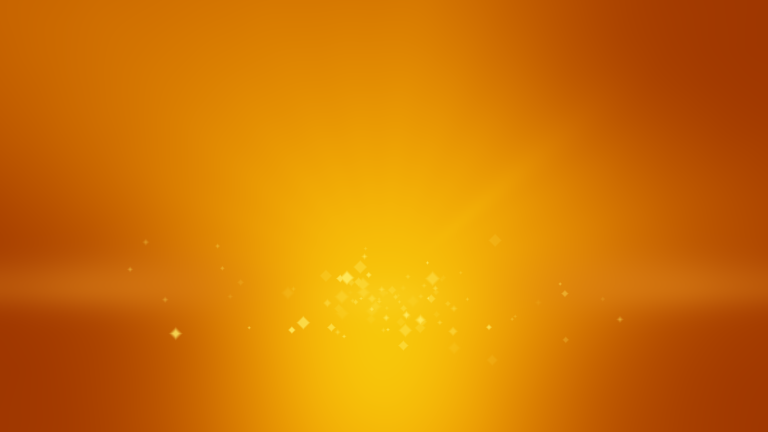
Give the GLSL for this background, as a Shadertoy shader.

```glsl
// A warm amber backdrop: a golden glow rising from the lower middle, a pale
// horizontal haze and drifting square sparks. The glow is a heat field mapped
// to colour; the sparks are hashed diamonds that crowd towards the centre.
#define GLOW_HEIGHT 0.24
#define GLOW_FALLOFF 2.0
#define GLOW_WIDTH 0.43
#define HAZE_HEIGHT 0.335
#define HAZE_STRENGTH 0.50
#define RAY_STRENGTH 0.035
#define MOTTLE_STRENGTH 0.008
#define SPARK_COUNT 96
#define SPARK_SPREAD 0.70
#define SPARK_SIZE 0.0155

const vec3 EMBER = vec3(0.62, 0.21, 0.00);
const vec3 GOLD  = vec3(0.97, 0.78, 0.04);
const vec3 HAZE  = vec3(0.88, 0.53, 0.11);
const vec3 SPARK = vec3(1.00, 0.92, 0.38);

// Four random values in 0..1 for one index.
vec4 hash4(float n) {
    vec4 q = fract(n * vec4(0.1031, 0.1137, 0.0973, 0.1099));
    q += dot(q, q.wzxy + 33.33);
    return fract((q.xxyz + q.yzzw) * q.zywx);
}

// Uneven tone from layered sines.
float mottle(vec2 p) {
    float sum = 0.0, amp = 0.5;
    for (int i = 0; i < 4; i++) {
        p = mat2(0.8, 0.6, -0.6, 0.8) * p * 1.8 + 1.7;
        sum += amp * sin(p.x + sin(p.y)) * sin(p.y * 1.2);
        amp *= 0.6;
    }
    return sum;
}

// Glow intensity: it widens towards the upper left, and narrows on the right.
float glowHeat(vec2 p) {
    float dy = p.y - GLOW_HEIGHT;
    float rise = max(p.y - 0.12, 0.0);
    float bulge = (p.y - 0.5) / 0.25;
    float leftWidth = GLOW_WIDTH + 1.25 * rise * rise;
    float rightWidth = GLOW_WIDTH + 0.2 * exp(-bulge * bulge);
    float x = p.x / mix(leftWidth, rightWidth, smoothstep(-0.15, 0.15, p.x));
    return exp(-x * x) / (1.0 + GLOW_FALLOFF * dy * dy);
}

// Faint shafts fanning upwards from the glow.
float lightRays(vec2 p) {
    vec2 d = p - vec2(0.0, HAZE_HEIGHT);
    float angle = atan(d.x, d.y);
    float shafts = 0.2 * sin(angle * 17.0) * sin(angle * 9.0 + 1.0);
    float slant = (angle - 0.87) / 0.07;
    shafts += exp(-slant * slant);
    float reach = length(d);
    return shafts * smoothstep(0.05, 0.3, reach)
         * smoothstep(0.85, 0.3, reach) * smoothstep(0.0, 0.15, d.y);
}

vec3 heatColour(float h) {
    h = clamp(h, 0.0, 1.0);
    return mix(EMBER, GOLD, vec3(1.0 - pow(1.0 - h, 1.6), h, h * h * h));
}

// Combined coverage of all diamonds at p.
float sparks(vec2 p, float pixel) {
    float cover = 0.0;
    for (int i = 0; i < SPARK_COUNT; i++) {
        float t = float(i) / float(SPARK_COUNT);
        vec4 place = hash4(float(i) + 11.0);
        vec4 look = hash4(float(i) + 237.0);
        float spread = mix(0.07, SPARK_SPREAD, t * t);
        vec2 centre = vec2((place.x * 2.0 - 1.0) * spread, 0.315);
        centre.y += (place.y + place.z - 1.0) * mix(0.04, 0.18, sqrt(t));
        float size = SPARK_SIZE * mix(0.18, 1.0, look.x * look.x);
        float soft = pixel + 0.003 * look.y * look.y;
        vec2 d = abs(p - centre);
        float edge = (d.x + d.y - size) * 0.7071;
        float strength = mix(0.12, 0.9, look.z * look.z);
        float shape = 1.0 - smoothstep(-soft, soft, edge);
        cover = max(cover, shape * strength);
    }
    return cover;
}

void mainImage(out vec4 fragColor, in vec2 fragCoord) {
    float pixel = 1.0 / iResolution.y;
    vec2 p = (fragCoord - vec2(0.5 * iResolution.x, 0.0)) * pixel;

    // Glow, shafts and uneven tone
    float heat = glowHeat(p) + RAY_STRENGTH * lightRays(p);
    vec3 colour = heatColour(heat + MOTTLE_STRENGTH * mottle(p * 4.0));

    // Haze with a sharper lower edge, tapering towards the sides
    float side = abs(p.x);
    float dy = p.y - HAZE_HEIGHT;
    float thickness = (dy < 0.0 ? 0.065 : 0.085) * mix(1.1, 0.7, side);
    float haze = exp(-dy * dy / (thickness * thickness));
    haze *= smoothstep(0.15, 0.6, side) * (1.0 - 0.35 * smoothstep(0.65, 0.9, side));
    colour = mix(colour, HAZE, haze * HAZE_STRENGTH);

    // Soft light behind the crowded centre, then the sparks
    vec2 core = (p - vec2(0.0, 0.31)) / vec2(0.13, 0.045);
    colour = mix(colour, SPARK, 0.14 * exp(-dot(core, core)));
    colour = mix(colour, SPARK, sparks(p, pixel));

    fragColor = vec4(colour, 1.0);
}
```
